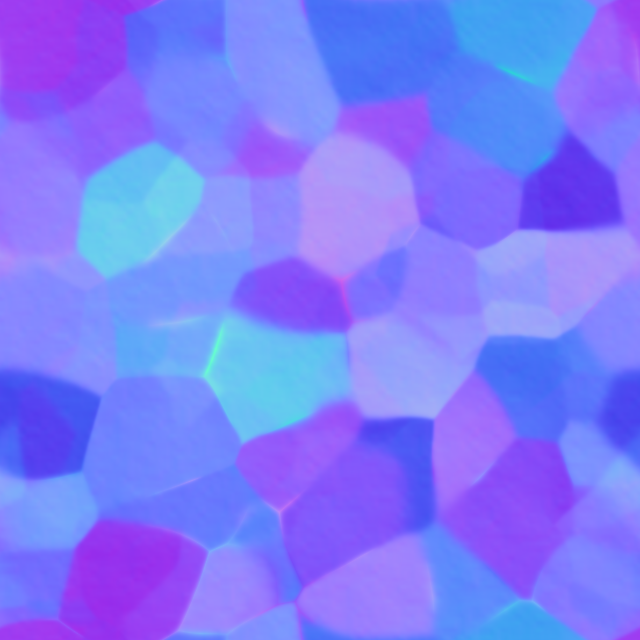
A Shadertoy shader for this texture map:

```glsl
// Tiling normal map of chipped rock: flat facets with random tilts, softly joined.
// Facets are a wrapped, weighted Voronoi diagram; a finer layer adds faint chips,
// some creases catch a bright bevel, and wrapped noise adds bends and fine grain.

#define FACET_GRID vec2(6.0, 8.0)    // main facets across and up
#define CHIP_GRID vec2(8.0, 11.0)    // faint secondary facets
#define TILT vec2(0.54, 0.64)        // spread of the facet slopes
#define CHIP_TILT 0.17               // slope of the secondary facets
#define SIZE_SPREAD 0.016            // variation of facet size
#define STRETCH 1.6                  // variation of facet elongation
#define WARP 0.022                   // bending of facet borders
#define EDGE_SOFT vec2(0.0008, 0.0019) // sharpest and softest borders
#define CREASE 0.95                  // strength of bright bevels
#define GRAIN 0.0011                 // height of the fine surface relief

float hash(vec2 p) {
    return fract(sin(dot(p, vec2(127.1, 311.7))) * 43758.5453);
}

vec2 hash2(vec2 p) {
    return vec2(hash(p), hash(p + 57.3));
}

// Value noise on the unit square that wraps after `period` lattice cells
float noise(vec2 p, float period, float seed) {
    p *= period;
    vec2 cell = floor(p), f = p - cell;
    f = f * f * f * (f * (f * 6.0 - 15.0) + 10.0);
    vec2 a = mod(cell, period) + seed, b = mod(cell + 1.0, period) + seed;
    return mix(mix(hash(a), hash(vec2(b.x, a.y)), f.x),
               mix(hash(vec2(a.x, b.y)), hash(b), f.x), f.y);
}

vec2 noise2(vec2 p, float period, float seed) {
    return vec2(noise(p, period, seed), noise(p, period, seed + 31.7)) - 0.5;
}

// Fine relief: broad lumps and small grain
float relief(vec2 p) {
    return noise(p, 19.0, 3.1) + 0.5 * noise(p, 41.0, 8.3) + 0.22 * noise(p, 89.0, 5.9);
}

// Blended facet slope in xy, closeness to a border in z
vec3 facets(vec2 p, vec2 grid, float softness, float seed) {
    vec2 home = floor(p * grid), slope = vec2(0.0);
    float total = 0.0, strongest = 0.0;
    for (int y = -2; y <= 2; y++)
    for (int x = -2; x <= 2; x++) {
        vec2 cell = home + vec2(x, y);
        vec2 id = mod(cell, grid) + seed;
        vec2 toCenter = (cell + 0.08 + 0.84 * hash2(id)) / grid - p;
        vec2 shape = hash2(id + 11.9);
        float angle = 6.2832 * shape.x;
        float along = dot(toCenter, vec2(cos(angle), sin(angle)));
        float dist = dot(toCenter, toCenter) + STRETCH * shape.y * along * along
                   - SIZE_SPREAD * hash(id + 23.4);
        float weight = exp(-dist / softness);
        slope += weight * (hash2(id + 37.1) + hash2(id + 71.7) - 1.0);
        total += weight;
        strongest = max(strongest, weight);
    }
    return vec3(slope / total, 1.0 - strongest / total);
}

void mainImage(out vec4 fragColor, in vec2 fragCoord) {
    vec2 p = fragCoord / iResolution.xy;

    // Bend the borders a little, at two scales
    vec2 bent = p + WARP * noise2(p, 5.0, 2.7) + 0.25 * WARP * noise2(p, 17.0, 6.2);
    float softness = mix(EDGE_SOFT.x, EDGE_SOFT.y, noise(p, 6.0, 14.6));

    // Main facets, and chips that show only in places
    vec3 facet = facets(bent, FACET_GRID, softness, 4.0);
    vec3 chip = facets(bent, CHIP_GRID, softness * 0.7, 19.0);
    float chipped = smoothstep(0.3, 0.65, noise(p, 4.0, 9.8));
    vec2 slope = facet.xy * TILT + chip.xy * CHIP_TILT * chipped;

    // Slow drift of slope inside the facets
    slope += 0.09 * noise2(p, 6.0, 21.3);

    // Bright bevels along parts of the borders
    float bevel = smoothstep(0.5, 0.85, noise(p, 11.0, 17.2)) * 2.0 * facet.z;
    slope += CREASE * bevel * (noise2(p, 9.0, 27.5) + vec2(0.12, 0.16));

    // Fine relief from finite differences
    float e = 0.002, h = relief(p);
    slope -= GRAIN * vec2(relief(p + vec2(e, 0.0)) - h, relief(p + vec2(0.0, e)) - h) / e;

    // Pack the normal as a colour, with the facing axis kept high
    float facing = sqrt(max(1.0 - 0.62 * dot(slope, slope), 0.0));
    fragColor = vec4(clamp(0.5 + 0.5 * vec3(slope, facing), 0.0, 1.0), 1.0);
}
```
